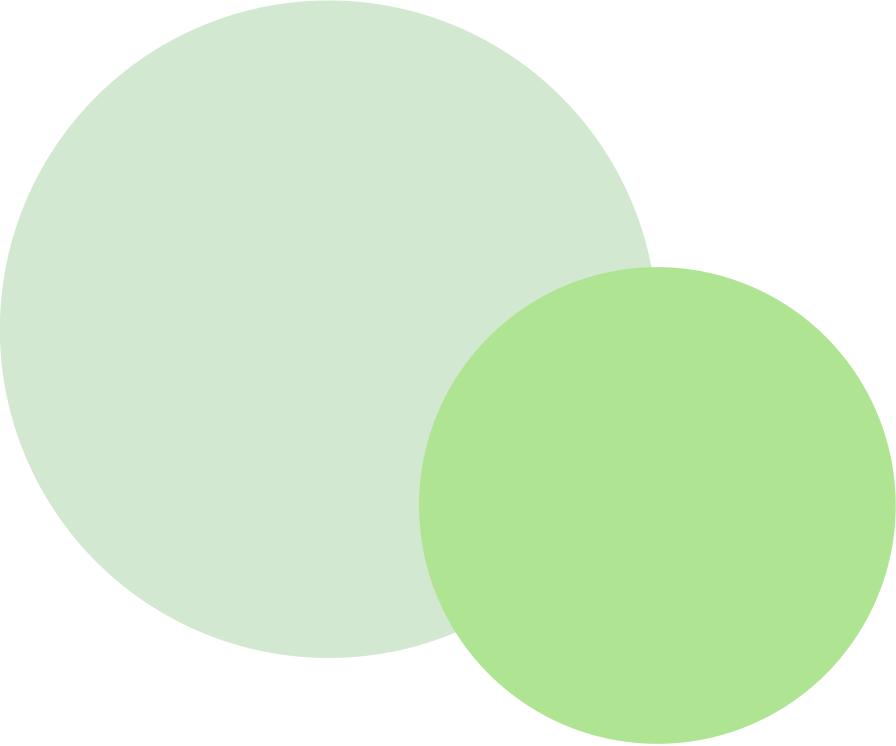
Write a Shadertoy shader that draws this background.

```glsl
const vec3 WHITE = vec3(1.0);
const vec3 PALE_SAGE = vec3(0.828, 0.910, 0.814);
const vec3 FRESH_GREEN = vec3(0.686, 0.894, 0.573);

// Signed distance to a circle, negative inside
float circleDistance(vec2 point, vec2 center, float radius) {
    return length(point - center) - radius;
}

// Edge coverage, smoothed over one pixel
float coverage(float signedDistance, float pixelSize) {
    return clamp(0.5 - signedDistance / pixelSize, 0.0, 1.0);
}

vec3 paintDisc(vec3 base, vec3 tint, vec2 point, vec2 center, float radius, float pixelSize) {
    return mix(base, tint, coverage(circleDistance(point, center, radius), pixelSize));
}

void mainImage(out vec4 fragColor, in vec2 fragCoord) {
    // Canvas height is one unit
    float pixelSize = 1.0 / iResolution.y;
    vec2 point = fragCoord * pixelSize;

    // Large disc behind, small disc in front
    vec3 color = paintDisc(WHITE, PALE_SAGE, point, vec2(0.4405, 0.5587), 0.4407, pixelSize);
    color = paintDisc(color, FRESH_GREEN, point, vec2(0.8812, 0.3224), 0.3195, pixelSize);

    fragColor = vec4(color, 1.0);
}
```
